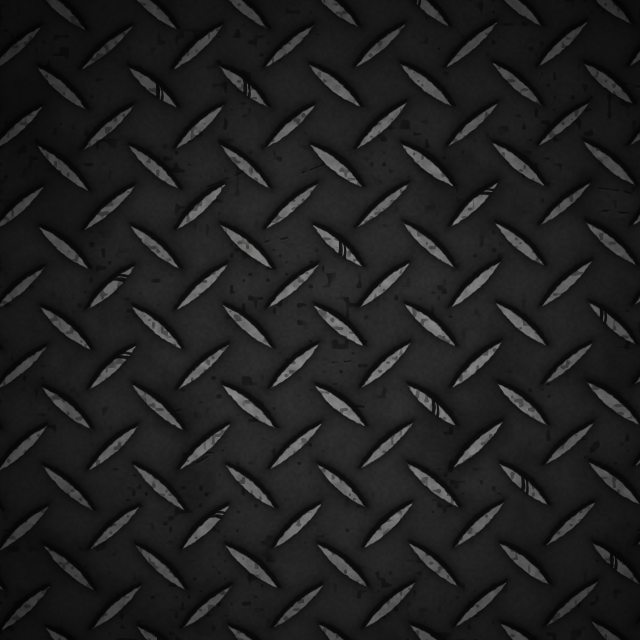
Give the GLSL for this texture, as a WebGL 1 fragment shader.

```glsl
precision highp float;
// Dark steel tread plate: a slightly tilted lattice carries two sets of pointed
// lugs, half a cell apart and leaning opposite ways. Each lug is a vesica with a
// dark bevel and soft shadow; noise adds wear, and a vignette dims the borders.
uniform vec2 u_resolution;

#define STEP_X vec2(0.1424, 0.0012)
#define STEP_Y vec2(-0.0020, 0.1250)
#define ORIGIN vec2(0.530, 0.492)
#define FACE_SIZE vec2(0.0500, 0.0074)
#define BEVEL_SIZE vec2(0.0540, 0.0112)
#define LUG_ANGLE 0.705
#define PLATE_COLOR vec3(0.166, 0.166, 0.167)
#define FACE_COLOR vec3(0.475, 0.475, 0.473)
#define BEVEL_COLOR vec3(0.045)
#define DAMAGE_SHARE 0.09
#define SCRATCHES 14
#define VIGNETTE 0.70

float hash(vec2 p) {
  vec3 q = fract(vec3(p.xyx) * 0.1031);
  q += dot(q, q.yzx + 33.33);
  return fract((q.x + q.y) * q.z);
}

float noise(vec2 p) {
  vec2 i = floor(p), f = fract(p);
  f = f * f * (3.0 - 2.0 * f);
  return mix(mix(hash(i), hash(i + vec2(1.0, 0.0)), f.x),
             mix(hash(i + vec2(0.0, 1.0)), hash(i + 1.0), f.x), f.y);
}

float fbm(vec2 p) {
  float sum = 0.0, gain = 0.5;
  for (int i = 0; i < 5; i++) {
    sum += gain * noise(p);
    p = mat2(1.6, 1.2, -1.2, 1.6) * p + 17.3;
    gain *= 0.5;
  }
  return sum;
}

// Signed distance to a pointed lens; size = half length, half width
float vesica(vec2 p, vec2 size) {
  p = abs(p);
  float radius = dot(size, size) / (2.0 * size.y);
  float offset = radius - size.y;
  return (p.x - size.x) * offset > p.y * size.x
    ? length(p - vec2(size.x, 0.0))
    : length(p + vec2(0.0, offset)) - radius;
}

float segment(vec2 p, vec2 a, vec2 d) {
  return length(p - a - d * clamp(dot(p - a, d) / dot(d, d), 0.0, 1.0));
}

vec2 rotate(vec2 p, float angle) {
  float c = cos(angle), s = sin(angle);
  return vec2(c * p.x + s * p.y, c * p.y - s * p.x);
}

// Lays one set of lugs over the colour
vec3 addLugs(vec3 color, vec2 uv, vec2 shift, float angle, float slim, float px) {
  vec2 d = uv - ORIGIN;
  vec2 cell = vec2(d.x * STEP_Y.y - d.y * STEP_Y.x, STEP_X.x * d.y - STEP_X.y * d.x)
            / (STEP_X.x * STEP_Y.y - STEP_X.y * STEP_Y.x) - shift;
  vec2 id = floor(cell + 0.5);
  vec2 f = cell - id;
  vec2 seed = id + 40.0 + shift * 61.0;
  float vary = hash(seed), wear = hash(seed + 9.7);
  vec2 p = rotate(f.x * STEP_X + f.y * STEP_Y, angle + (vary - 0.5) * 0.05);
  vec2 scale = vec2(0.96 + 0.08 * wear, slim * (0.92 + 0.16 * vary));

  // Shadow and bevel, heavier on the upper side
  float rough = (noise(uv * 190.0) - 0.5) * 0.0016;
  float bevel = vesica(p - vec2(0.0, 0.0022), BEVEL_SIZE * scale) + rough;
  color *= 1.0 - 0.52 * exp(-max(bevel, 0.0) * 130.0);
  color = mix(color, BEVEL_COLOR, 0.9 * (1.0 - smoothstep(-0.0015, 0.0015 + px, bevel)));

  // Worn top face with a brighter lower edge
  float face = vesica(p + vec2(0.0, 0.0014), FACE_SIZE * scale) + rough;
  float cover = 1.0 - smoothstep(-0.0009 - px * 0.5, 0.0009 + px * 0.5, face);
  float shade = 0.76 + 0.40 * fbm(uv * 95.0) + 0.10 * (vary - 0.5);
  shade *= 1.0 - 0.35 * smoothstep(0.66, 0.84, noise(uv * 150.0 + 7.0));
  shade += 0.12 * smoothstep(-0.003, 0.0, face) * step(p.y, 0.0);

  // Gouges: paired curved cuts across a few lugs
  float across = p.x - (vary - 0.5) * 0.05 + 0.9 * p.y + 28.0 * p.y * p.y;
  float cut = min(abs(across) - 0.0022, abs(across - 0.0085) - 0.0010);
  float gouge = (1.0 - smoothstep(0.0, 0.0014 + px, cut + rough)) * step(wear, DAMAGE_SHARE);
  shade *= 1.0 - 0.82 * gouge;
  return mix(color, FACE_COLOR * shade, cover);
}

void main() {
  float side = min(u_resolution.x, u_resolution.y);
  vec2 uv = gl_FragCoord.xy / side;
  float px = 1.0 / side;

  // Plate: mottling, grain, stains and pits
  float stain = smoothstep(0.56, 0.74, fbm(uv * 7.0 + 3.0));
  float grime = 0.80 + 0.28 * fbm(uv * 22.0) + 0.14 * noise(uv * 230.0);
  float pits = smoothstep(0.74, 0.90, noise(uv * 105.0)) * smoothstep(0.42, 0.62, fbm(uv * 13.0 + 5.0));
  vec3 color = PLATE_COLOR * grime * (1.0 - 0.22 * stain) * (1.0 - 0.40 * pits);

  // Short ragged scratches with a faint lit lip
  for (int i = 0; i < SCRATCHES; i++) {
    vec2 k = vec2(float(i) * 3.7 + 1.3, 8.1);
    vec2 start = vec2(hash(k), hash(k + 5.0));
    vec2 run = rotate(vec2(0.025 + 0.035 * hash(k + 11.0), 0.0), (hash(k + 17.0) - 0.5) * 0.9);
    vec2 q = uv + vec2(0.0, 0.005 * (noise(uv * 70.0) - 0.5));
    float breaks = smoothstep(0.25, 0.55, noise(uv * 120.0 + k));
    color *= 1.0 - 0.5 * breaks * (1.0 - smoothstep(0.0004, 0.0016 + px, segment(q, start, run)));
    color += 0.04 * breaks * (1.0 - smoothstep(0.0, 0.0012 + px, segment(q + vec2(0.0, 0.002), start, run)));
  }

  color = addLugs(color, uv, vec2(0.0), -LUG_ANGLE, 1.05, px);
  color = addLugs(color, uv, vec2(0.5), LUG_ANGLE + 0.02, 0.90, px);

  // Light falls off from just below the centre
  float falloff = smoothstep(0.12, 0.82, length(uv - vec2(0.53, 0.46)));
  gl_FragColor = vec4(color * (1.0 - VIGNETTE * falloff), 1.0);
}
```
